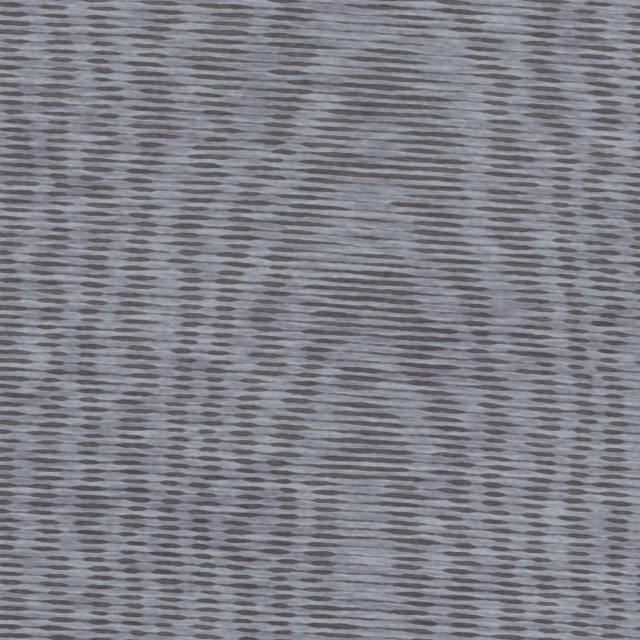
Give the GLSL for this texture, as a Shadertoy shader.

```glsl
// Watered silk (moire): fine tilted ribs broken into dashes by vertical bands and nested arches.

const float TAU = 6.2831853;
const float RIBS = 72.0;         // ribs per canvas height
const float TILT = 0.042;        // fall of the ribs to the right
const float SAG = 0.018;         // growth of that fall to the right
const float RIB_WOBBLE = 0.0032; // waviness of the ribs
const float AXIS_X = 0.585;      // centre line of the arches
const float ARCH_ROUND = 0.10;   // roundness of the arch tops
const float BANDS = 14.5;        // vertical bands per unit width
const float ARCHES = 5.0;        // arches per unit height
const float ARCH_REACH = 0.26;   // sideways reach of the arches
const float DASH_JITTER = 0.42;  // unevenness of the dash ends
const float RIB_LEVEL = 0.46;    // mean cut through the rib profile
const float RIB_SWELL = 0.50;    // change of that cut along a dash
const float RIB_VARIETY = 0.45;  // difference from rib to rib
const float EDGE = 0.62;         // softness of the cut
const float GRAIN = 0.045;       // strength of the fibre grain

const vec3 SILK_MID = vec3(0.555, 0.570, 0.610);
const vec3 SILK_BRIGHT = vec3(0.622, 0.645, 0.682);
const vec3 SILK_VIOLET = vec3(0.535, 0.537, 0.588);
const vec3 SHADE_BROWN = vec3(0.368, 0.348, 0.352);
const vec3 SHADE_PLUM = vec3(0.342, 0.320, 0.350);

vec2 hashGradient(vec2 cell) {
    vec3 h = fract(cell.xyx * vec3(0.1031, 0.1030, 0.0973));
    h += dot(h, h.yzx + 33.33);
    float angle = TAU * fract((h.x + h.y) * h.z);
    return vec2(cos(angle), sin(angle));
}

float gradientNoise(vec2 p) {
    vec2 i = floor(p);
    vec2 f = p - i;
    vec2 u = f * f * f * (f * (f * 6.0 - 15.0) + 10.0);
    float a = dot(hashGradient(i), f);
    float b = dot(hashGradient(i + vec2(1, 0)), f - vec2(1, 0));
    float c = dot(hashGradient(i + vec2(0, 1)), f - vec2(0, 1));
    float d = dot(hashGradient(i + vec2(1, 1)), f - vec2(1, 1));
    return mix(mix(a, b, u.x), mix(c, d, u.x), u.y);
}

// Phase of the moire figure: bands at the sides, arches around the axis
float moirePhase(vec2 p) {
    float dx = p.x - AXIS_X + 0.02 * gradientNoise(vec2(3.0, p.y * 3.0));
    float sides = BANDS * (sqrt(dx * dx + ARCH_ROUND * ARCH_ROUND) - ARCH_ROUND);
    float rise = 0.30 * tanh((p.y - 0.60) / 0.30);
    float arches = ARCHES * rise * exp(-dx * dx / (ARCH_REACH * ARCH_REACH));
    float drift = 0.5 * gradientNoise(p * vec2(4.0, 2.0) + 7.0)
                + 0.35 * gradientNoise(p * vec2(10.0, 7.0) + 31.0);
    return sides + arches + drift;
}

void mainImage(out vec4 fragColor, in vec2 fragCoord) {
    vec2 p = fragCoord / iResolution.y;
    vec2 q = vec2(p.x, p.y + (TILT + SAG * p.x) * p.x); // follows the fall of the ribs

    // Tilted, slightly wavy ribs with a rounded profile
    float wobble = gradientNoise(p * vec2(4.0, 9.0) + 13.0)
                 + 0.4 * gradientNoise(p * vec2(17.0, 40.0) + 5.0)
                 + 0.3 * gradientNoise(p * vec2(60.0, 90.0) + 3.0);
    float rib = RIBS * (q.y + RIB_WOBBLE * wobble);
    float row = floor(rib);
    float profile = -cos(TAU * rib);

    // Dashes: each rib swells and thins with the moire figure
    float jitter = DASH_JITTER * gradientNoise(vec2(p.x * 8.0, row * 7.37 + 0.5));
    float wave = clamp(1.6 * cos(TAU * (moirePhase(p) + jitter)), -1.0, 1.0);
    float fromAxis = (p.x - AXIS_X) / 0.15;
    float centre = exp(-fromAxis * fromAxis);
    float variety = RIB_VARIETY * gradientNoise(vec2(p.x * 4.0, row * 5.13 + 40.5));
    float fray = 0.30 * gradientNoise(vec2(p.x * 24.0, row * 3.71 + 90.5))
               + 0.35 * gradientNoise(q * vec2(36.0, 180.0))
               + 0.30 * gradientNoise(q * vec2(95.0, 200.0) + 55.0);
    float cut = RIB_LEVEL - RIB_SWELL * wave - 0.08 * centre + variety + fray;
    float soft = max(EDGE, 2.0 * RIBS / iResolution.y);
    float shade = smoothstep(cut - soft, cut + soft, profile);

    // Thread sheen and slow drifts of hue
    float streak = gradientNoise(q * vec2(11.0, 120.0) + 41.0)
                 + 0.6 * gradientNoise(q * vec2(34.0, 210.0) + 17.0);
    float hue = gradientNoise(q * vec2(5.0, 7.0) + 60.0)
              + 0.8 * gradientNoise(q * vec2(12.0, 45.0) + 23.0);
    vec3 silk = mix(SILK_MID, SILK_VIOLET, smoothstep(-0.15, 0.5, hue));
    silk = mix(silk, SILK_BRIGHT, smoothstep(-0.2, 0.55, streak));
    silk -= 0.05 * smoothstep(0.0, 0.6, -streak);

    float plum = clamp(0.75 - 1.1 * p.y + 0.8 * hue, 0.0, 1.0);
    vec3 shadow = mix(SHADE_BROWN, SHADE_PLUM, plum) + 0.06 * streak;

    // Blend, then add fibre grain
    float grain = gradientNoise(q * vec2(85.0, 190.0) + 77.0)
                + 0.7 * gradientNoise(p * 150.0);
    vec3 color = mix(silk, shadow, shade);
    color += 0.02 * gradientNoise(p * 3.0 + 71.0) + GRAIN * grain;
    fragColor = vec4(color, 1.0);
}
```
